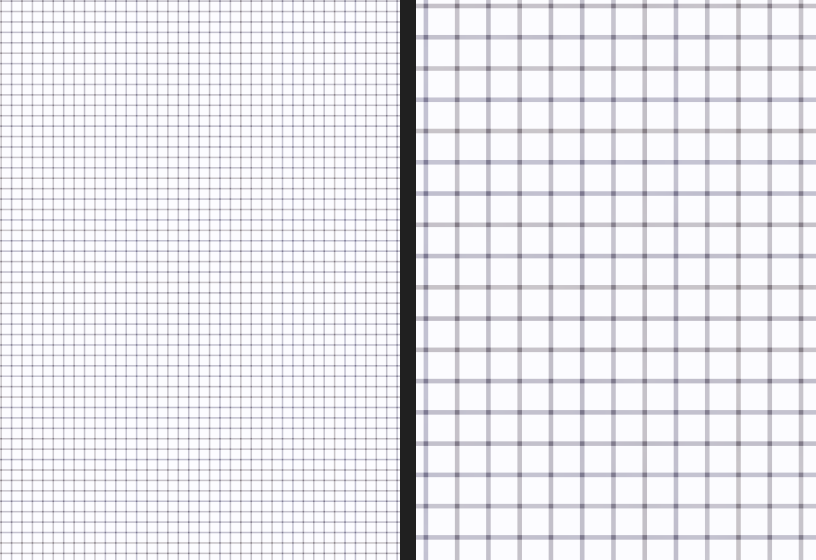
Left: the whole. Right: its middle third, enlarged.
Write a WebGL 2 fragment shader that draws this pattern.

```glsl
#version 300 es
precision highp float;
// Fine violet-grey square grid on white paper, with darker knots at the crossings.

uniform vec2 u_resolution;
out vec4 fragColor;

// Lengths are fractions of the canvas height
const float PITCH = 0.018607;
const float LINE_WIDTH = 0.00273;
const vec2 FIRST_LINE = vec2(0.0021, 0.00197);  // from the top left corner

const vec3 PAPER = vec3(0.99, 0.99, 1.0);
const vec3 LINE_INK = vec3(0.22, 0.23, 0.20);   // light absorbed by a line
const vec3 KNOT_INK = vec3(0.04, 0.04, 0.05);   // extra absorbed at a crossing
const vec3 BLUE_SHIFT = vec3(0.012, 0.006, -0.018);

float hash(vec2 p) {
    return fract(sin(dot(p, vec2(127.1, 311.7))) * 43758.5453);
}

// Smooth value noise along one line
float noise(float x, float seed) {
    float cell = floor(x);
    float t = smoothstep(0.0, 1.0, x - cell);
    return mix(hash(vec2(cell, seed)), hash(vec2(cell + 1.0, seed)), t);
}

// Share of a pixel covered by a line at the given distance
float lineCoverage(float dist, float width, float pixel) {
    float outer = min(dist + 0.5 * pixel, 0.5 * width);
    float inner = max(dist - 0.5 * pixel, -0.5 * width);
    return clamp((outer - inner) / pixel, 0.0, 1.0);
}

// Ink with slight differences between lines and along each line
vec3 lineInk(float index, float along, float seed) {
    float id = index + seed;
    float strength = 1.0 + 0.10 * (hash(vec2(id, 3.0)) - 0.5);
    strength += 0.08 * (noise(along * 0.6, id) - 0.5);
    float tint = 2.0 * hash(vec2(id, 9.0)) - 1.0;
    return LINE_INK * strength + BLUE_SHIFT * tint;
}

void main() {
    float pixel = 1.0 / u_resolution.y;
    vec2 p = gl_FragCoord.xy * pixel;
    p.y = 1.0 - p.y;

    // Nearest line of each direction
    vec2 grid = (p - FIRST_LINE) / PITCH;
    vec2 index = floor(grid + 0.5);
    vec2 dist = abs(grid - index) * PITCH;

    float vertical = lineCoverage(dist.x, LINE_WIDTH, pixel);
    float horizontal = lineCoverage(dist.y, LINE_WIDTH, pixel);

    // Overlapping lines add their ink
    vec3 color = PAPER;
    color -= vertical * lineInk(index.x, grid.y, 0.0);
    color -= horizontal * lineInk(index.y, grid.x, 100.0);
    color -= vertical * horizontal * KNOT_INK;

    fragColor = vec4(clamp(color, 0.0, 1.0), 1.0);
}
```
